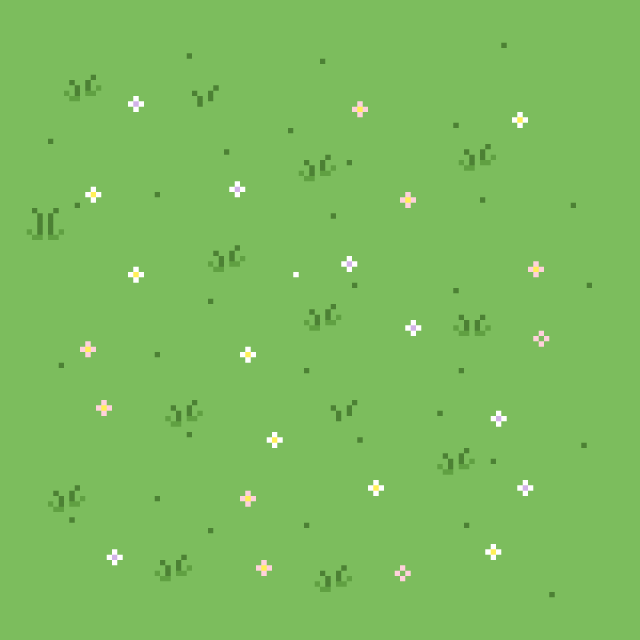
This texture is drawn by a three.js fragment shader. Its source:

```glsl
// Pixel-art meadow: flat grass with scattered tufts, tiny flowers and dark specks.
// Sprites are drawn by rules on a 120 x 120 grid, placed by a jittered
// low-discrepancy sequence, and the grid squares are blended at their edges.
varying vec2 vUv;

const float GRID = 120.0;
const vec3 GRASS = vec3(0.486, 0.741, 0.365);
const vec3 SHADE = vec3(0.376, 0.627, 0.259);
const vec3 BLADE = vec3(0.298, 0.506, 0.204);
const vec3 WHITE = vec3(1.0);
const vec3 PINK = vec3(1.0, 0.82, 0.86);
const vec3 YELLOW = vec3(1.0, 0.94, 0.34);
const vec3 LILAC = vec3(0.82, 0.70, 0.91);

vec2 hash2(float n) {
  return fract(sin(n * vec2(12.99, 78.23) + 1.7) * 4375.85);
}

// Evenly spread grid square for sprite number n, kept off the border
vec2 scatter(float n) {
  vec2 spread = fract(0.5 + n * vec2(0.75488, 0.56984));
  return floor(9.0 + 102.0 * spread + 7.0 * (hash2(n) - 0.5));
}

// Two mirrored bent blades; the right one usually sits a square higher
vec3 tuft(vec2 d, float n, vec3 color) {
  float height = n == 2.0 ? 4.0 : 2.0;
  float lift = (n == 2.0 || n == 7.0) ? 0.0 : 1.0;
  bool sparse = n > 11.0;
  float x = abs(d.x);
  float y = d.y + 2.0 - (d.x > 0.0 ? lift : 0.0);

  bool stem = x == 1.0 && y >= 1.0 && y <= height;
  bool tip = x == 2.0 && y == height + 1.0;
  bool base = (y == 0.0 && (x == 1.0 || x == 2.0)) || (x == 3.0 && y == 1.0);
  if (stem || tip) return BLADE;
  return base && !sparse ? SHADE : color;
}

// Plus-shaped bloom: pink or white petals around a yellow, lilac or open heart
vec3 flower(vec2 d, float n, vec3 color) {
  float reach = abs(d.x) + abs(d.y);
  if (n == 23.0) return reach == 0.0 ? WHITE : color;
  bool hollow = n > 20.0;
  float kind = hollow ? 0.0 : mod(n, 3.0);
  if (reach == 1.0) return kind == 0.0 ? PINK : WHITE;
  if (reach == 0.0 && !hollow) return kind == 2.0 ? LILAC : YELLOW;
  return color;
}

// Color of one whole grid square: 14 tufts, 24 flowers, then 32 specks
vec3 meadow(vec2 cell) {
  vec3 color = GRASS;
  for (int i = 0; i < 70; i++) {
    float n = float(i);
    vec2 d = cell - scatter(n);
    if (max(abs(d.x), abs(d.y)) > 3.0) continue;
    if (i < 14) color = tuft(d, n, color);
    else if (i < 38) color = flower(d, n - 14.0, color);
    else if (d == vec2(0.0)) color = BLADE;
  }
  return color;
}

void main() {
  // Blend the four nearest squares over a thin band along their borders
  vec2 p = vUv * GRID - 0.5;
  vec2 cell = floor(p);
  vec2 blend = smoothstep(0.4, 0.6, p - cell);
  vec3 lower = mix(meadow(cell), meadow(cell + vec2(1.0, 0.0)), blend.x);
  vec3 upper = mix(meadow(cell + vec2(0.0, 1.0)), meadow(cell + 1.0), blend.x);
  gl_FragColor = vec4(mix(lower, upper, blend.y), 1.0);
}
```
